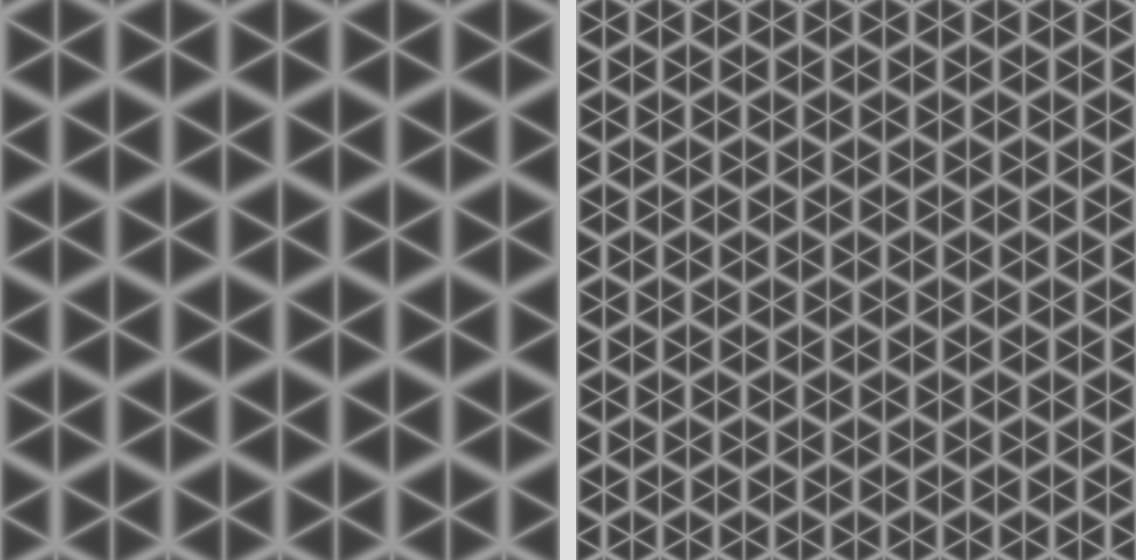
Left, the tile; right, the same tile 2 across and 2 down.
Give the GLSL for this pattern, as a Shadertoy shader.

```glsl
const float SQRT3 = 1.7320508;
const vec2 REPEATS = vec2(5.0, 3.0);     // lattice cells across and down
const vec2 CELL = vec2(SQRT3, 3.0);      // two unit-sided hexagons per cell
const vec2 LATTICE_SHIFT = vec2(0.0, 0.75);

const float SPOKE_WIDTH = 0.082;
const float SPOKE_ROUNDING = 0.01;
const float RIM_WIDTH = 0.14;
const float LINE_GREY = 0.615;
const float HOLLOW_GREY = 0.235;

// Offset from the nearest hexagon centre
vec2 hexOffset(vec2 p, vec2 cell) {
    vec2 a = mod(p + 0.5 * cell, cell) - 0.5 * cell;
    vec2 b = mod(p, cell) - 0.5 * cell;
    return dot(a, a) < dot(b, b) ? a : b;
}

// Distance inward from the rim of a pointy-topped hexagon
float rimDistance(vec2 p) {
    p = abs(p);
    return 0.5 * SQRT3 - max(p.x, dot(p, vec2(0.5, 0.5 * SQRT3)));
}

// Distances to the three lines joining opposite corners
vec3 spokeDistances(vec2 p) {
    vec2 slant = vec2(0.5, 0.5 * SQRT3);
    return abs(vec3(p.x, dot(p, slant), dot(p, slant * vec2(1.0, -1.0))));
}

// Narrow ridges with a slightly rounded crest
float spokeHollow(vec3 d, float width, float rounding) {
    vec3 depth = tanh(sqrt(d * d + rounding * rounding) / width);
    return depth.x * depth.y * depth.z;
}

// Broad ridge with a soft, flat crest
float rimHollow(float d, float width) {
    float t = d / width;
    return 1.0 - exp(-t * t);
}

void mainImage(out vec4 fragColor, in vec2 fragCoord) {
    vec2 uv = fragCoord / iResolution.xy;
    vec2 p = hexOffset(uv * REPEATS * CELL - LATTICE_SHIFT, CELL);

    float hollow = spokeHollow(spokeDistances(p), SPOKE_WIDTH, SPOKE_ROUNDING)
                 * rimHollow(rimDistance(p), RIM_WIDTH);

    fragColor = vec4(vec3(mix(LINE_GREY, HOLLOW_GREY, hollow)), 1.0);
}
```
